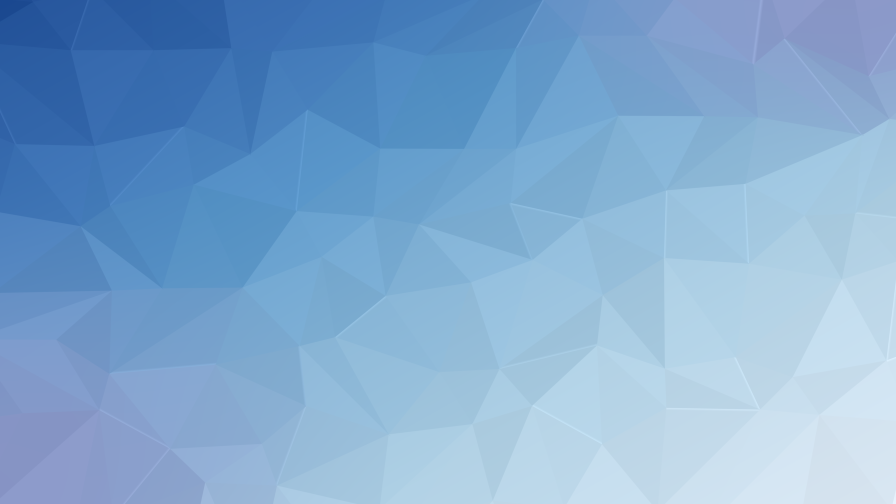
Reproduce this background procedurally as a Shadertoy shader.

```glsl
// Low-poly sheet of flat facets running from deep blue (upper left) to pale ice
// (lower right), with lavender glows in the other two corners. A jittered grid is
// split into triangles; each takes the gradient colour near its middle.

const vec2 GRID = vec2(12.0, 6.75);   // cells across the canvas
const float JITTER = 0.66;            // vertex scatter, in cells
const float STAGGER = 0.22;           // sideways shift of alternate rows
const float TONE_SPREAD = 0.045;      // brightness range between facets

const vec3 NAVY     = vec3(0.12, 0.30, 0.58);
const vec3 COBALT   = vec3(0.23, 0.44, 0.70);
const vec3 AZURE    = vec3(0.34, 0.58, 0.78);
const vec3 SKY      = vec3(0.50, 0.69, 0.83);
const vec3 MIST     = vec3(0.68, 0.81, 0.89);
const vec3 ICE      = vec3(0.89, 0.93, 0.97);
const vec3 LAVENDER = vec3(0.545, 0.595, 0.785);

vec2 hash22(vec2 p) {
    vec3 q = fract(p.xyx * vec3(0.1031, 0.1030, 0.0973));
    q += dot(q, q.yzx + 33.33);
    return fract((q.xx + q.yz) * q.zy);
}

float cross2(vec2 a, vec2 b) { return a.x * b.y - a.y * b.x; }

float signedArea(vec2 a, vec2 b, vec2 c) { return cross2(b - a, c - a); }

// Positive on the left of the edge from a to b
float edgeDistance(vec2 p, vec2 a, vec2 b) {
    return cross2(b - a, p - a) / length(b - a);
}

float rampStep(float lo, float hi, float t) {
    return clamp((t - lo) / (hi - lo), 0.0, 1.0);
}

float cornerGlow(vec2 uv, vec2 center, vec2 radii) {
    return 1.0 - smoothstep(0.0, 1.0, length((uv - center) / radii));
}

// Smooth colour field, uv from 0 to 1 with the origin at the lower left
vec3 backdrop(vec2 uv) {
    float t = 0.5 * (uv.x + 1.0 - uv.y);
    vec3 col = mix(NAVY, COBALT, rampStep(0.0, 0.20, t));
    col = mix(col, AZURE, rampStep(0.20, 0.35, t));
    col = mix(col, SKY, rampStep(0.35, 0.50, t));
    col = mix(col, MIST, rampStep(0.50, 0.70, t));
    col = mix(col, ICE, rampStep(0.70, 1.0, t));
    float glow = cornerGlow(uv, vec2(0.95, 1.0), vec2(0.50, 0.35))
               + cornerGlow(uv, vec2(0.0, 0.05), vec2(0.45, 0.60));
    return mix(col, LAVENDER, min(glow, 1.0));
}

// Scattered mesh vertex belonging to a grid node
vec2 meshVertex(vec2 node) {
    float shift = STAGGER * (2.0 * mod(node.y, 2.0) - 1.0);
    return node + vec2(shift, 0.0) + JITTER * (hash22(node + 47.0) - 0.5);
}

// Facet colour in rgb, premultiplied by its soft coverage in a
vec4 facet(vec2 p, vec2 a, vec2 b, vec2 c, vec2 seed, float pixel) {
    float firstEdge = edgeDistance(p, a, b);
    float inside = min(firstEdge, min(edgeDistance(p, b, c), edgeDistance(p, c, a)));
    float coverage = smoothstep(-0.7 * pixel, 0.7 * pixel, inside);

    vec2 middle = (a + b + c) / 3.0;
    vec2 rnd = hash22(seed);
    vec3 col = backdrop(mix(middle, p, 0.35) / GRID);
    col += TONE_SPREAD * (rnd.x - 0.5);

    // A few facets catch light along one side
    float glint = step(0.86, rnd.y) * (1.0 - smoothstep(0.0, 0.035, firstEdge));
    col += 0.05 * glint;
    return vec4(col, 1.0) * coverage;
}

// Both triangles of one cell, split along its better shaped diagonal
vec4 cellFacets(vec2 p, vec2 cell, float pixel) {
    vec2 a = meshVertex(cell);
    vec2 b = meshVertex(cell + vec2(1.0, 0.0));
    vec2 c = meshVertex(cell + vec2(1.0, 1.0));
    vec2 d = meshVertex(cell + vec2(0.0, 1.0));
    float splitAC = min(signedArea(a, b, c), signedArea(a, c, d));
    float splitBD = min(signedArea(a, b, d), signedArea(b, c, d));
    vec2 seedLow = cell + 113.0;
    vec2 seedHigh = cell + 271.0;
    if (splitAC > splitBD) {
        return facet(p, a, b, c, seedLow, pixel) + facet(p, c, d, a, seedHigh, pixel);
    }
    return facet(p, d, a, b, seedLow, pixel) + facet(p, b, c, d, seedHigh, pixel);
}

void mainImage(out vec4 fragColor, in vec2 fragCoord) {
    vec2 uv = fragCoord / iResolution.xy;
    vec2 p = uv * GRID;
    float pixel = GRID.y / iResolution.y;

    // Blend every facet that reaches this point
    vec4 sum = vec4(0.0);
    for (int y = -1; y <= 1; y++) {
        for (int x = -1; x <= 1; x++) {
            sum += cellFacets(p, floor(p) + vec2(float(x), float(y)), pixel);
        }
    }
    vec3 col = sum.a > 0.001 ? sum.rgb / sum.a : backdrop(uv);
    fragColor = vec4(clamp(col, 0.0, 1.0), 1.0);
}
```
